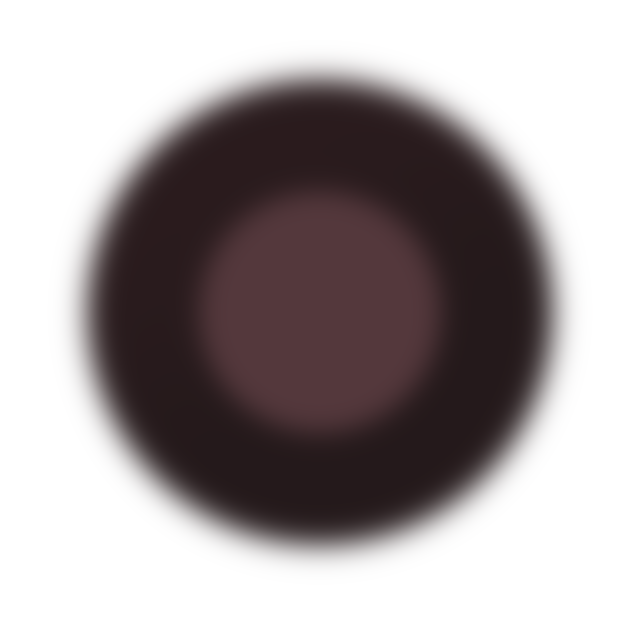
This background is drawn by a Shadertoy shader. Its source:

```glsl
const vec3 PAPER_COLOR = vec3(1.0);
const vec3 RING_WARM = vec3(0.163, 0.106, 0.114);
const vec3 RING_COOL = vec3(0.141, 0.098, 0.104);
const vec3 CORE_COLOR = vec3(0.330, 0.220, 0.236);

// Lengths are fractions of the canvas height
const vec2 DISC_CENTER = vec2(0.0, 0.006);
const float RING_RADIUS = 0.368;
const float CORE_RADIUS = 0.190;
const float RING_BLUR = 0.0224;
const float CORE_BLUR = 0.0205;

// Coverage of a disc whose edge is softened by a Gaussian
float blurredDisc(float dist, float radius, float sigma) {
    float z = clamp((radius - dist) / sigma, -4.0, 4.0);
    return 0.5 + 0.5 * tanh(0.798 * z * (1.0 + 0.0447 * z * z));
}

void mainImage(out vec4 fragColor, in vec2 fragCoord) {
    vec2 p = (fragCoord - 0.5 * iResolution.xy) / iResolution.y - DISC_CENTER;
    float dist = length(p);

    // Ring: slightly warmer towards the upper left
    float warmth = smoothstep(-0.15, 0.25, dot(p, vec2(-0.5, 0.866)));
    vec3 ringColor = mix(RING_COOL, RING_WARM, warmth);

    // Layers from back to front
    vec3 color = mix(PAPER_COLOR, ringColor, blurredDisc(dist, RING_RADIUS, RING_BLUR));
    color = mix(color, CORE_COLOR, blurredDisc(dist, CORE_RADIUS, CORE_BLUR));

    fragColor = vec4(color, 1.0);
}
```
